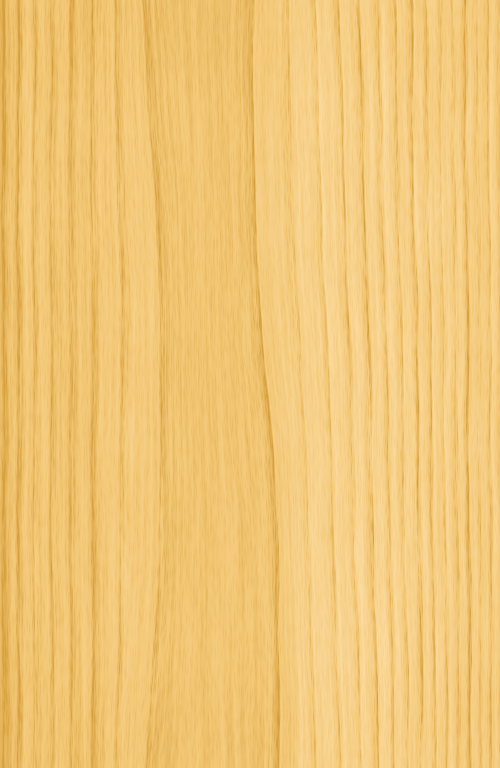
Reproduce this texture procedurally as a Shadertoy shader.

```glsl
// Pale honey-coloured wood board with vertical growth rings and fine fibres.

const vec3 DARK_GRAIN  = vec3(0.86, 0.655, 0.28);
const vec3 HONEY       = vec3(0.95, 0.78, 0.46);
const vec3 PALE_CREAM  = vec3(0.985, 0.86, 0.63);

const float HEART_X      = 0.42;   // centre of the plain band
const float HEART_HALF   = 0.11;   // half width of the plain band
const float RING_RATE    = 11.0;   // rings per width beside the band
const float RING_GROWTH  = 40.0;   // how fast rings crowd outward
const float EDGE_WIDTH   = 0.006;  // softness of the sharp ring edge
const float LINE_DEPTH   = 0.42;
const float TAIL_DEPTH   = 0.20;
const float STREAK_DEPTH = 0.30;
const float FIBRE_DEPTH  = 0.26;
const float PORE_DEPTH   = 0.15;

const vec2 STREAK_CELLS = vec2(75.0, 1.3);
const vec2 FIBRE_CELLS  = vec2(170.0, 7.0);
const vec2 PORE_CELLS   = vec2(240.0, 36.0);

vec2 hash2(vec2 p) {
    vec2 q = vec2(dot(p, vec2(127.1, 311.7)), dot(p, vec2(269.5, 183.3)));
    return fract(sin(q) * 43758.5);
}

// Distance to the nearest scattered point.
float cellular(vec2 p) {
    vec2 cell = floor(p), f = fract(p);
    float nearest = 2.0;
    for (int j = -1; j <= 1; j++)
    for (int i = -1; i <= 1; i++) {
        vec2 o = vec2(i, j);
        vec2 d = o + hash2(cell + o) - f;
        nearest = min(nearest, dot(d, d));
    }
    return sqrt(nearest);
}

float bump(float x, float centre, float width) {
    float d = (x - centre) / width;
    return exp(-d * d);
}

// Sideways drift of the grain from top (v = 0) to bottom (v = 1).
float drift(float x, float v) {
    float lean  = 0.05 * (v - 0.5) * bump(x, 0.62, 0.25);
    float snake = -0.014 * sin(6.0 * v + 0.2) * bump(x, 0.53, 0.08);
    float bow   = 0.035 * (sin(3.14 * v) - 0.6) * bump(x, 0.31, 0.07);
    float ripple = 0.0014 * sin(15.0 * v + 9.0 * x)
                 + 0.0006 * sin(37.0 * v - 23.0 * x);
    return lean + snake + bow + ripple;
}

float ringStrength(float id, float side) {
    return 0.55 + 0.75 * hash2(vec2(id, side * 7.0)).x;
}

// Late wood: a soft tail rising to a dark line, then a sharper outer edge.
float lateWood(float x) {
    float side = x < HEART_X ? 1.0 : 2.0;
    float t = abs(x - HEART_X) - HEART_HALF;
    float ring = t * (RING_RATE + RING_GROWTH * t);
    float slope = max(RING_RATE + 2.0 * RING_GROWTH * t, 7.0);
    float id = floor(ring), f = ring - id;
    float rise = TAIL_DEPTH * pow(f, 3.0) + LINE_DEPTH * pow(f, 3.0 + 120.0 / slope);
    float edge = 1.0 - smoothstep(0.0, EDGE_WIDTH * slope, f);
    float fall = (TAIL_DEPTH + LINE_DEPTH) * edge;
    return max(rise * ringStrength(id, side),
               fall * ringStrength(id - 1.0, side));
}

// Slow changes of lightness across the board.
float boardTone(vec2 uv, float x) {
    float tone = mix(0.46, 0.86, smoothstep(0.46, 0.66, x));
    tone += 0.16 * bump(x, 0.255, 0.06);
    tone += 0.10 * bump(x, 0.07, 0.06);
    tone -= 0.12 * smoothstep(0.8, 1.0, uv.x);
    tone -= 0.20 * smoothstep(0.06, 0.0, uv.x);
    tone -= 0.10 * smoothstep(0.3, 0.5, abs(uv.y - 0.5));
    return tone;
}

vec3 woodColour(float tone) {
    tone = clamp(tone, -0.35, 1.15);
    vec3 low = mix(DARK_GRAIN, HONEY, (tone + 0.2) / 0.7);
    vec3 high = mix(HONEY, PALE_CREAM, (tone - 0.5) / 0.6);
    return tone < 0.5 ? low : high;
}

void mainImage(out vec4 fragColor, in vec2 fragCoord) {
    vec2 uv = fragCoord / iResolution.xy;
    float x = uv.x - drift(uv.x, 1.0 - uv.y);
    vec2 grain = vec2(x, uv.y);

    // Stretched cells: long streaks, fibres and short pores
    float streak = cellular(grain * STREAK_CELLS) - 0.45;
    float fibre = cellular(grain * FIBRE_CELLS + 17.0) - 0.45;
    float pore = 1.0 - smoothstep(0.05, 0.5, cellular(grain * PORE_CELLS + 5.0));

    // Rings, frayed by fibres and broken by pores
    float rings = lateWood(x + 0.004 * fibre) * (0.9 - 0.9 * fibre + 0.4 * pore);

    float tone = boardTone(uv, x) - rings;
    tone += STREAK_DEPTH * streak + FIBRE_DEPTH * fibre - PORE_DEPTH * (pore - 0.4);
    fragColor = vec4(woodColour(tone), 1.0);
}
```
